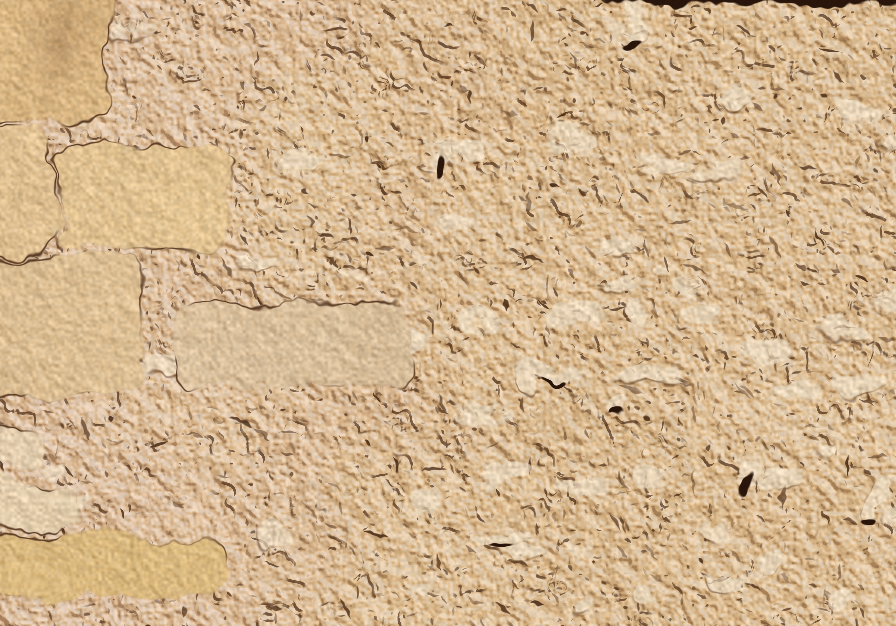
Write a Shadertoy shader that draws this texture.

```glsl
// Sunlit rough plaster wall with worn ashlar blocks at the left and pale rubble showing through.
// Slanted noise relief is lit from the upper right; flake edges and short ragged strokes form
// the cracks, warped boxes form the blocks, and scattered ellipses form rubble and holes.
#define RELIEF_GAIN 5.0
#define RELIEF_STEP 0.005
#define CRACK_ANGLE -0.75
#define FINE_CRACKS 58.0
#define LONG_CRACKS 27.0
#define RUBBLE_CELLS 10.0
#define EDGE_WARP 0.03
#define GRAIN 0.13

const vec3 MID = vec3(0.865, 0.742, 0.577), LIGHT = vec3(0.90, 0.81, 0.695);
const vec3 DARK = vec3(0.808, 0.665, 0.483), SHADE = vec3(0.65, 0.50, 0.34);
const vec3 CRACK = vec3(0.27, 0.15, 0.07), HOLE = vec3(0.16, 0.08, 0.04);
const vec3 PALE = vec3(0.91, 0.84, 0.735);
const vec2 SUN = vec2(0.6, 0.8);
// Blocks: centre and half size, then colour
const vec4 BLOCKS[8] = vec4[8](
    vec4(0.07, 0.919, 0.107, 0.118), vec4(0.025, 0.694, 0.063, 0.10),
    vec4(0.229, 0.683, 0.136, 0.084), vec4(0.092, 0.482, 0.13, 0.107),
    vec4(0.462, 0.45, 0.19, 0.068), vec4(0.157, 0.095, 0.194, 0.047),
    vec4(0.049, 0.19, 0.084, 0.038), vec4(0.02, 0.285, 0.06, 0.035));
const vec3 STONE[8] = vec3[8](
    vec3(0.84, 0.70, 0.49), vec3(0.88, 0.76, 0.57), vec3(0.87, 0.75, 0.55), vec3(0.86, 0.745, 0.57),
    vec3(0.86, 0.76, 0.62), vec3(0.86, 0.73, 0.49), vec3(0.90, 0.82, 0.69), vec3(0.90, 0.82, 0.70));

vec2 hash2(vec2 p) {
    vec3 q = fract(p.xyx * vec3(0.1031, 0.1030, 0.0973));
    q += dot(q, q.yzx + 33.33);
    return fract((q.xx + q.yz) * q.zy);
}
float noise(vec2 p) {
    vec2 i = floor(p), f = fract(p), e = vec2(0, 1);
    f = f * f * (3.0 - 2.0 * f);
    return mix(mix(hash2(i).x, hash2(i + e.yx).x, f.x),
               mix(hash2(i + e.xy).x, hash2(i + e.yy).x, f.x), f.y);
}
vec2 noise2(vec2 p) { return vec2(noise(p), noise(p + 47.0)) - 0.5; }
float fbm(vec2 p) {
    float sum = 0.0, amp = 0.53;
    for (int i = 0; i < 4; i++, amp *= 0.5) {
        sum += amp * noise(p);
        p = mat2(1.6, 1.2, -1.2, 1.6) * p + 7.3;
    }
    return sum;
}
vec2 turn(vec2 p, float a) {
    return vec2(p.x * cos(a) + p.y * sin(a), p.y * cos(a) - p.x * sin(a));
}
// Plaster height, stretched along the trowel direction
float relief(vec2 p) {
    vec2 q = turn(p + 0.018 * noise2(p * 26.0), CRACK_ANGLE) * vec2(0.7, 1.0);
    return 0.4 * noise(q * 58.0) + 0.32 * noise(q * 115.0 + 9.0) + 0.26 * noise(p * 190.0);
}
// Raised flakes with abrupt ragged rims
float flakes(vec2 p) {
    vec2 q = turn(p, CRACK_ANGLE) * vec2(0.7, 1.0);
    return smoothstep(0.47, 0.53, fbm(q * 34.0 + 1.2 * noise2(p * 60.0)));
}
// Coverage of short, ragged, tapering cracks
float cracks(vec2 p, float cells, float share, float width, float blur) {
    vec2 q = p * cells + 0.25 * noise2(p * cells * 2.0) + 0.13 * noise2(p * cells * 4.7);
    float cover = 0.0;
    for (int k = 0; k < 9; k++) {
        vec2 id = floor(q) + vec2(k % 3 - 1, k / 3 - 1);
        vec2 r = hash2(id + cells), s = hash2(id + 91.0);
        vec2 d = turn(q - id - r, CRACK_ANGLE + (s.x - 0.5) * 1.9);
        float len = mix(0.12, 0.55, s.y * s.y), t = clamp(d.x / len, -1.0, 1.0);
        float gap = length(vec2(d.x - t * len, d.y)) - width * (1.0 - t * t);
        float on = step(fract(r.x * 7.0 + s.y * 5.0), share) * mix(0.35, 1.0, r.y);
        cover = max(cover, on * smoothstep(blur * cells, -blur * cells, gap));
    }
    return cover;
}
// x: pale stone coverage, y: hole coverage
vec2 rubble(vec2 p, float blur) {
    vec2 q = p * RUBBLE_CELLS, cover = vec2(0);
    for (int k = 0; k < 9; k++) {
        vec2 id = floor(q) + vec2(k % 3 - 1, k / 3 - 1);
        vec2 r = hash2(id + 17.0), s = hash2(id + 53.0), d = (q - id - r) / RUBBLE_CELLS;
        float low = smoothstep(10.0, 3.0, id.y) * smoothstep(2.0, 9.0, id.x);
        vec2 size = vec2(mix(0.014, 0.05, s.x * s.x), mix(0.010, 0.022, s.y));
        float stone = (length(d / size) - 1.0) * size.y;
        vec2 pit = mix(vec2(0.015, 0.005), vec2(0.007, 0.015), step(0.7, s.y));
        float hole = (length((d + vec2(0.0, size.y)) / pit) - 1.0) * 0.005;
        float on = step(fract(s.x * 9.0 + r.y), 0.16 + 0.5 * low);
        cover.x = max(cover.x, on * smoothstep(0.0015 + blur, -0.0015, stone));
        cover.y = max(cover.y, on * step(0.82, r.x) * smoothstep(blur, -blur, hole));
    }
    return cover;
}
void mainImage(out vec4 fragColor, in vec2 fragCoord) {
    vec2 p = fragCoord / iResolution.y;
    float blur = 0.65 / iResolution.y;
    vec2 w = p + EDGE_WARP * (noise2(p * 12.0) + 0.5 * noise2(p * 36.0) + 0.25 * noise2(p * 90.0));
    // Plaster: lit relief over broad patches
    float patches = fbm(p * 6.0 + 3.0) - 0.5;
    float slope = relief(p) - relief(p + RELIEF_STEP * SUN);
    float rim = flakes(p) - flakes(p + RELIEF_STEP * SUN);
    float tone = RELIEF_GAIN * slope + 0.25 * rim + 0.5 * patches + 0.04;
    vec3 col = mix(MID, LIGHT, smoothstep(0.0, 0.6, tone));
    col = mix(col, DARK, smoothstep(-0.05, -0.5, tone));
    col = mix(col, SHADE, smoothstep(-0.6, -1.2, tone));
    col.b += 0.03 * smoothstep(0.7, 0.1, p.x + 0.8 * patches);
    // Pale rubble with a shaded lower rim, and a faint ledge
    vec2 debris = rubble(w, blur);
    float under = max(rubble(w + 0.005 * SUN, blur).x - debris.x, 0.0);
    float ledge = smoothstep(0.005, 0.001, abs(w.y - 0.565 - 0.03 * (p.x - 0.6)))
                * smoothstep(0.42, 0.5, p.x) * smoothstep(0.8, 0.7, p.x);
    float bare = max(debris.x * smoothstep(0.2, 0.4, fbm(p * 30.0)), 0.6 * ledge);
    col = mix(col, PALE + 0.25 * slope, 0.85 * bare);
    // Worn blocks with broken joints
    float smoothness = 0.75 * bare, joint = 0.0, gate = smoothstep(0.5, 0.75, noise(p * 15.0 + 5.0));
    for (int i = 0; i < 8; i++) {
        vec2 d = abs(w - BLOCKS[i].xy) - BLOCKS[i].zw + 0.03;
        float gap = length(max(d, 0.0)) + min(max(d.x, d.y), 0.0) - 0.03;
        float face = smoothstep(0.003 + blur, -0.003, gap);
        col = mix(col, STONE[i] + 0.08 * patches + 0.2 * slope, 0.88 * face);
        smoothness = max(smoothness, 0.94 * face);
        joint = max(joint, smoothstep(0.002 + blur, 0.0, abs(gap)) * mix(0.05, 0.85, gate));
    }
    vec2 stain = (w - vec2(0.095, 0.93)) * vec2(28, 14);
    col = mix(col, SHADE, 0.5 * exp(-dot(stain, stain)));
    // Cracks, joints, holes and the shadow under the eaves
    float clump = smoothstep(0.35, 0.6, fbm(p * 14.0 + 20.0));
    float crack = max(cracks(p, FINE_CRACKS, 0.4, 0.11, blur) * mix(0.2, 0.85, clump),
                      cracks(p, LONG_CRACKS, 0.3, 0.075, blur));
    crack = max(crack, 0.75 * max(-rim, 0.0) * smoothstep(0.5, 0.72, noise(p * 38.0 + 8.0)));
    crack = max(crack, 0.5 * under * gate);
    col = mix(col, CRACK, max(0.9 * crack * (1.0 - smoothness), joint));
    float eaves = smoothstep(0.994, 0.998, w.y) * smoothstep(0.92, 0.98, p.x);
    col = mix(col, HOLE, max(debris.y * smoothstep(0.3, 0.45, p.x), eaves));
    col *= 1.0 + GRAIN * (noise(p * 200.0) - 0.5);
    fragColor = vec4(clamp(col, 0.0, 1.0), 1.0);
}
```
